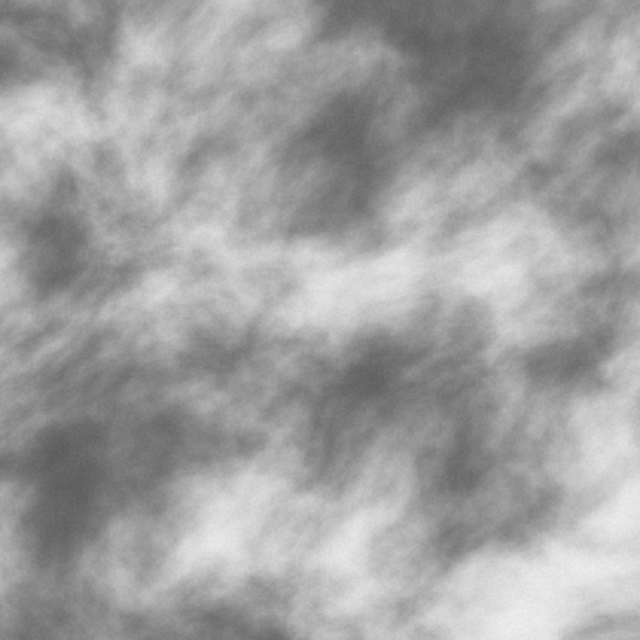
A WebGL 2 fragment shader for this texture:

```glsl
#version 300 es
precision highp float;

uniform vec2 u_resolution;
out vec4 fragColor;

const float TAU = 6.2831853;
const int OCTAVES = 7;
const float BASE_FREQUENCY = 2.9;   // largest billows per canvas
const float COARSE_GAIN = 0.66;     // amplitude falloff of the large octaves
const float FINE_GAIN = 0.52;       // amplitude falloff of the small octaves
const float DRIFT_ANGLE = 0.6;      // direction of the streaks
const float ANGLE_SWAY = 0.2;
const float STRETCH = 1.65;         // elongation of the largest billows
const float WARP_FREQUENCY = 2.3;
const float WARP_AMOUNT = 0.08;
const float MID_GREY = 0.652;
const float GREY_RANGE = 0.31;
const float CONTRAST = 1.55;
const float GRAIN_FREQUENCY = 210.0;
const float GRAIN_AMOUNT = 0.03;

uint scramble(uint x) {
    x ^= x >> 16;
    x *= 0x7feb352du;
    x ^= x >> 15;
    x *= 0x846ca68bu;
    return x ^ (x >> 16);
}

float hash(ivec2 cell, int seed) {
    uint h = scramble(uint(cell.x) + scramble(uint(cell.y) + scramble(uint(seed))));
    return float(h >> 8) / 16777216.0;
}

float cornerSlope(ivec2 cell, vec2 offset, int seed) {
    float angle = TAU * hash(cell, seed);
    return dot(vec2(cos(angle), sin(angle)), offset);
}

// Gradient noise centred on zero
float gradientNoise(vec2 p, int seed) {
    ivec2 cell = ivec2(floor(p));
    vec2 f = fract(p);
    vec2 w = f * f * f * (f * (f * 6.0 - 15.0) + 10.0);
    float a = cornerSlope(cell, f, seed);
    float b = cornerSlope(cell + ivec2(1, 0), f - vec2(1.0, 0.0), seed);
    float c = cornerSlope(cell + ivec2(0, 1), f - vec2(0.0, 1.0), seed);
    float d = cornerSlope(cell + ivec2(1, 1), f - vec2(1.0, 1.0), seed);
    return mix(mix(a, b, w.x), mix(c, d, w.x), w.y);
}

vec2 rotate(vec2 p, float angle) {
    float c = cos(angle), s = sin(angle);
    return vec2(c * p.x + s * p.y, c * p.y - s * p.x);
}

// Layered noise: streaky when large, rounder when fine
float billows(vec2 p) {
    float sum = 0.0;
    float amplitude = 1.0;
    float frequency = BASE_FREQUENCY;
    for (int i = 0; i < OCTAVES; i++) {
        float fineness = float(i) / float(OCTAVES - 1);
        float aspect = sqrt(mix(STRETCH, 1.1, fineness));
        vec2 q = rotate(p, DRIFT_ANGLE + ANGLE_SWAY * sin(2.4 * float(i)));
        q *= frequency * vec2(1.0 / aspect, aspect);
        sum += amplitude * gradientNoise(q + 7.31 * float(i), 11 + i);
        amplitude *= mix(COARSE_GAIN, FINE_GAIN, smoothstep(0.0, 0.5, fineness));
        frequency *= 2.03;
    }
    return sum;
}

// Bends the streaks with broad swirls and a weaker finer one
vec2 swirl(vec2 p) {
    vec2 q = p * WARP_FREQUENCY;
    vec2 broad = vec2(gradientNoise(q, 41), gradientNoise(q, 42));
    vec2 fine = vec2(gradientNoise(q * 3.1, 43), gradientNoise(q * 3.1, 44));
    return WARP_AMOUNT * (broad + 0.25 * fine);
}

void main() {
    vec2 p = gl_FragCoord.xy / min(u_resolution.x, u_resolution.y);

    // Soft shoulders keep the darkest and brightest vapour from clipping
    float density = billows(p + swirl(p));
    float grey = MID_GREY + GREY_RANGE * tanh(CONTRAST * density);

    grey += GRAIN_AMOUNT * gradientNoise(p * GRAIN_FREQUENCY, 71);
    fragColor = vec4(vec3(clamp(grey, 0.0, 1.0)), 1.0);
}
```
